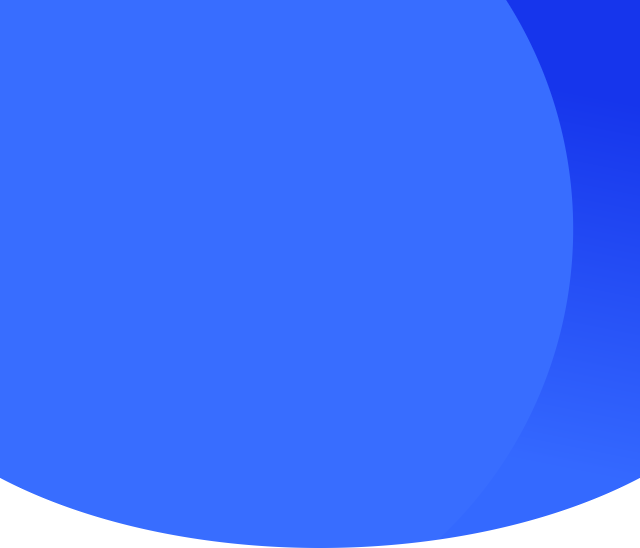
Write a WebGL 2 fragment shader that draws this background.

```glsl
#version 300 es
precision highp float;
// A large flat blue disc over a slanted blue gradient, closed below by a white curved edge.

uniform vec2 u_resolution;
out vec4 fragColor;

// Coverage of a shape from its signed distance, softened over one pixel.
float coverage(float dist) {
    return clamp(0.5 - dist * u_resolution.y, 0.0, 1.0);
}

void main() {
    // Height units: x from the centre, y down from the top.
    vec2 p = (gl_FragCoord.xy - vec2(0.5 * u_resolution.x, u_resolution.y)) / u_resolution.y;
    p.y = -p.y;

    // Slanted gradient, deep blue above and bright blue below.
    float slant = p.y - 0.2 * (p.x - 0.48);
    float blend = clamp((slant - 0.17) / 0.69, 0.0, 1.0);
    vec3 color = mix(vec3(0.086, 0.208, 0.925), vec3(0.205, 0.41, 1.0), blend);

    // Flat disc running off the left side.
    float disc = length(p - vec2(-0.313, 0.418)) - 0.775;
    color = mix(color, vec3(0.22, 0.427, 1.0), coverage(disc));

    // Elliptical lower edge with white beneath it.
    float across = p.x / 0.836;
    float edgeY = 0.55 + 0.45 * sqrt(max(1.0 - across * across, 0.0));
    color = mix(vec3(1.0), color, coverage(p.y - edgeY));

    fragColor = vec4(color, 1.0);
}
```
